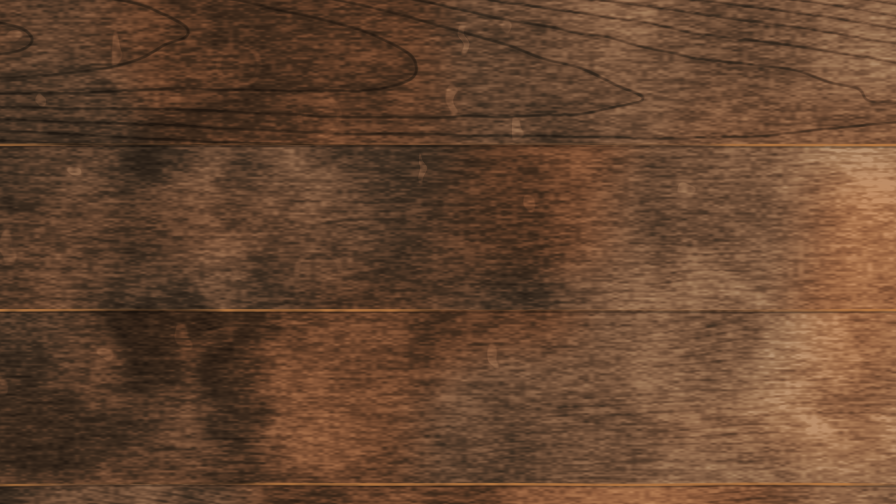
Reproduce this texture procedurally as a Shadertoy shader.

```glsl
// Worn dark wooden boards with fine grain, growth lines, stains and pale seams.

const vec3 WOOD[6] = vec3[6](
    vec3(0.24, 0.18, 0.13), vec3(0.34, 0.24, 0.17), vec3(0.44, 0.31, 0.22),
    vec3(0.54, 0.39, 0.28), vec3(0.62, 0.47, 0.34), vec3(0.71, 0.57, 0.44));
const vec3 SEAM_GLOW = vec3(0.72, 0.47, 0.25);
const vec3 WARM_TINT = vec3(1.07, 0.96, 0.87);
const vec3 SEAM_HEIGHTS = vec3(0.039, 0.384, 0.713);
const float SEAM_WIDTH = 0.0026;
const float BASE_TONE = 1.1;      // tone counts steps along WOOD
const float LIGHT_RISE = 2.5;     // extra tone at the right edge
const float FIGURE_DEPTH = 2.3;   // upright bands across the boards
const float BLOTCH_DEPTH = 3.2;
const float GRAIN_DEPTH = 1.5;
const float PORE_DEPTH = 1.7;
const int MARK_COUNT = 16;
const int RING_COUNT = 4;

float hash(vec2 p) {
    vec3 q = fract(p.xyx * 0.1031);
    q += dot(q, q.yzx + 33.33);
    return fract((q.x + q.y) * q.z);
}

float noise(vec2 p) {
    vec2 i = floor(p), f = fract(p);
    f = f * f * (3.0 - 2.0 * f);
    return mix(mix(hash(i), hash(i + vec2(1, 0)), f.x),
               mix(hash(i + vec2(0, 1)), hash(i + vec2(1, 1)), f.x), f.y);
}

float fbm(vec2 p) {
    float sum = 0.0, amp = 0.533;
    for (int i = 0; i < 4; i++) {
        sum += amp * noise(p);
        p = mat2(1.6, 1.2, -1.2, 1.6) * p + 17.3;
        amp *= 0.5;
    }
    return sum;
}

// Nested tongues that point right, for the top board
float tongues(vec2 p) {
    float axis = 0.95 - 0.1 * p.x;
    return 2.2 * p.x + 110.0 * (p.y - axis) * (p.y - axis)
         + 0.9 * noise(p * vec2(3.0, 9.0)) + 0.12 * noise(p * vec2(14.0, 30.0));
}

float tongueLines(vec2 p) {
    const float STEP = 0.002;
    float h = tongues(p);
    vec2 slope = vec2(tongues(p + vec2(STEP, 0)), tongues(p + vec2(0, STEP))) - h;
    float phase = fract(h) - 0.5;
    float dist = abs(phase) * STEP / max(length(slope), 0.0005);
    float halo = smoothstep(-0.35, 0.0, phase) * (1.0 - smoothstep(0.0, 0.03, phase));
    return 1.3 * (1.0 - smoothstep(0.0007, 0.0045, dist)) + 0.45 * halo;
}

// Pale drips and cup rings, mostly on the left
float wearMarks(vec2 p, float aspect) {
    vec2 q = p + 0.018 * (vec2(noise(p * 45.0), noise(p * 45.0 + 9.0)) - 0.5);
    float wear = 0.0;
    for (int i = 0; i < MARK_COUNT; i++) {
        float id = float(i);
        float side = hash(vec2(id, 3.1));
        vec2 centre = vec2(side * side * aspect, 1.0 - 0.85 * pow(hash(vec2(id, 7.7)), 1.5));
        vec2 size = mix(vec2(0.006, 0.008), vec2(0.018, 0.036),
                        vec2(hash(vec2(id, 11.3)), hash(vec2(id, 13.9))));
        float d = length((q - centre) / size);
        wear = max(wear, 1.0 - smoothstep(0.75, 1.15, d));
    }
    for (int i = 0; i < RING_COUNT; i++) {
        float id = float(i);
        vec2 centre = vec2(0.06 + 0.6 * hash(vec2(id, 21.7)), 0.4 + 0.5 * hash(vec2(id, 27.1)));
        float radius = 0.036 + 0.016 * hash(vec2(id, 31.3));
        float d = abs(length(p - centre) - radius);
        wear = max(wear, 0.7 * noise(p * 30.0) * (1.0 - smoothstep(0.002, 0.008, d)));
    }
    return wear;
}

void mainImage(out vec4 fragColor, in vec2 fragCoord) {
    vec2 p = fragCoord / iResolution.y;
    float aspect = iResolution.x / iResolution.y;
    float u = p.x / aspect;
    vec3 edges = step(SEAM_HEIGHTS, vec3(p.y));
    float board = edges.x + edges.y + edges.z;
    float top = edges.z;
    vec2 b = p + vec2(board * 5.3, board * 2.1);

    // Broad light, upright figure and dark middle
    float tone = BASE_TONE + LIGHT_RISE * smoothstep(0.4, 1.0, u) * (1.0 - 0.3 * top);
    float sway = 0.12 * noise(b * vec2(2.0, 5.0));
    float figure = 0.6 * noise(vec2(b.x * 7.0 + sway * 7.0, b.y * 2.0))
                 + 0.4 * noise(vec2(b.x * 17.0 + sway * 17.0, b.y * 3.0));
    tone += FIGURE_DEPTH * (figure - 0.5) * (1.0 - 0.6 * top);
    float middle = (u - 0.47) / 0.11;
    tone -= 0.75 * exp(-middle * middle) * (1.0 - top) * smoothstep(0.2, 0.45, p.y);

    // Blotches, dark stains and rubbed patches
    tone += BLOTCH_DEPTH * (fbm(b * vec2(3.0, 5.0)) - 0.5);
    float left = 1.0 - smoothstep(0.2, 0.55, u);
    tone -= 1.2 * left * smoothstep(0.5, 0.66, fbm(p * vec2(6.0, 7.0) + 41.0));
    float rubbed = smoothstep(0.57, 0.65, fbm(p * vec2(5.0, 6.5) + 73.0));
    tone += 0.8 * rubbed * (0.25 + 0.75 * smoothstep(0.5, 0.85, u));
    tone += 1.0 * wearMarks(p, aspect);

    // Growth lines
    float rings = b.y * 52.0 + 5.0 * noise(b * vec2(1.6, 2.5)) + 0.8 * noise(b * vec2(9.0, 20.0));
    float line = smoothstep(0.55, 0.95, abs(2.0 * fract(rings) - 1.0));
    tone -= 0.75 * line * smoothstep(0.3, 0.75, noise(b * vec2(4.0, 14.0))) * (1.0 - 0.6 * top);
    tone -= top * tongueLines(p);

    // Fine grain and pores along the boards
    tone += GRAIN_DEPTH * (noise(b * vec2(28.0, 170.0)) - 0.5);
    tone += PORE_DEPTH * (noise(b * vec2(95.0, 255.0) + 19.0) - 0.5);

    // Tone to colour
    vec3 col = WOOD[0] * (1.0 + 0.22 * max(min(tone, 0.0), -2.2));
    for (int i = 1; i < 6; i++) col = mix(col, WOOD[i], clamp(tone - float(i - 1), 0.0, 1.0));
    col *= mix(vec3(1.0), WARM_TINT, smoothstep(0.35, 0.75, noise(b * vec2(3.0, 4.0) + 55.0)));

    // Seams: a dark gap with a glowing, broken edge
    for (int i = 0; i < 3; i++) {
        float id = float(i);
        float d = p.y - SEAM_HEIGHTS[i] - 0.003 * (noise(vec2(p.x * 4.0, id * 7.0)) - 0.5);
        float gap = 1.0 - smoothstep(0.0, 0.005, abs(d + 0.003));
        float glow = 1.0 - smoothstep(0.4 * SEAM_WIDTH, 1.5 * SEAM_WIDTH, abs(d));
        float broken = smoothstep(0.3, 0.65, noise(vec2(p.x * 3.2, id * 13.0 + 4.0)));
        broken *= 0.6 + 0.4 * noise(vec2(p.x * 40.0, id));
        col = mix(col, col * 0.6, 0.8 * gap);
        col = mix(col, SEAM_GLOW, glow * (0.12 + 0.85 * broken));
    }
    fragColor = vec4(col, 1.0);
}
```
